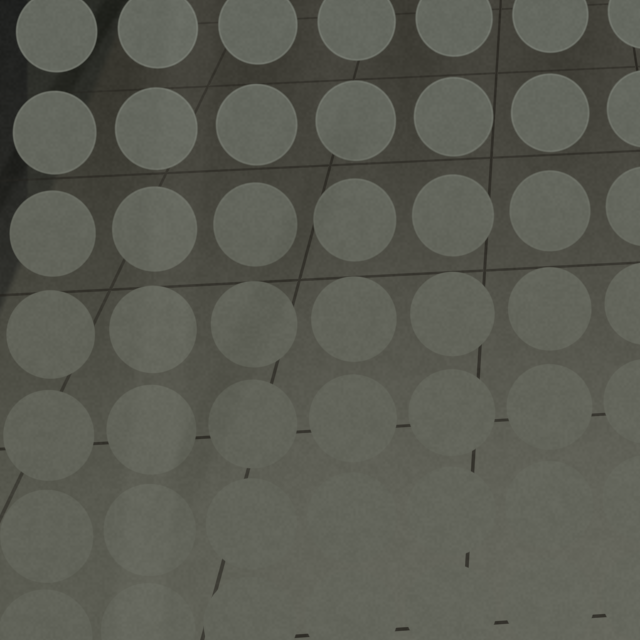
This pattern is drawn by a three.js fragment shader. Its source:

```glsl
// Rows of pale frosted dots on dim glass, over slanting tile joints that fade into haze.
varying vec2 vUv;

float hash(vec2 p) {
  vec3 q = fract(p.xyx * vec3(0.1031, 0.103, 0.0973));
  q += dot(q, q.yzx + 33.33);
  return fract((q.x + q.y) * q.z);
}

float noise(vec2 p) {
  vec2 i = floor(p), f = fract(p);
  f = f * f * (3.0 - 2.0 * f);
  return mix(mix(hash(i), hash(i + vec2(1.0, 0.0)), f.x),
             mix(hash(i + vec2(0.0, 1.0)), hash(i + 1.0), f.x), f.y);
}

float stripe(float d, float halfWidth, float soft) {
  return 1.0 - smoothstep(halfWidth - soft, halfWidth + soft, abs(d));
}

// Signed distance to the nearest dot of a grid in mild perspective.
float dotGrid(vec2 p) {
  float d = 1.0;
  for (int r = 0; r < 7; r++) {
    for (int c = 0; c < 7; c++) {
      float row = float(r), col = float(c);
      vec2 center = vec2(
        0.0885 + 0.1592 * col - 0.00098 * col * col - row * (0.0031 - 0.00055 * col),
        0.0495 + 0.1577 * row - col * (0.0053 + 0.0009 * row));
      d = min(d, length(p - center) - (0.0638 + 0.0018 * row - 0.0008 * col));
    }
  }
  return d;
}

// Tile joints: cross seams spread apart downwards, long seams fan out to the left.
float tileJoints(vec2 p) {
  float halfWidth = 0.0013 + 0.0014 * p.y;
  float joints = 0.0;
  for (int i = -1; i < 5; i++) {
    float k = float(i);
    float y = 0.15 + 0.385 * (pow(1.345, k) - 1.0) - (0.046 + 0.0013 * k * k) * p.x;
    float strength = mix(0.45, 0.85, p.y) * smoothstep(0.05, 0.4, p.x + p.y);
    joints = max(joints, strength * stripe(p.y - y, halfWidth, 0.0014));
  }
  for (int i = -1; i < 3; i++) {
    float k = float(i), slope = 0.06 + 0.21 * k;
    float d = (p.x - 0.7826 + 0.1966 * k + slope * p.y) / sqrt(1.0 + slope * slope);
    joints = max(joints, (0.75 - 0.12 * k) * stripe(d, halfWidth + 0.0004, 0.0014));
  }
  return joints;
}

void main() {
  vec2 p = vec2(vUv.x, 1.0 - vUv.y); // y runs down from the top edge
  float haze = smoothstep(0.0, 0.95, p.y);

  // Floor behind the glass
  vec3 base = mix(vec3(0.255, 0.25, 0.22), vec3(0.385, 0.39, 0.35), haze);
  base -= 0.035 * (1.0 - smoothstep(0.0, 0.6, p.x));
  base -= 0.018 * cos(27.0 * (p.x - 0.64)) * (1.0 - smoothstep(0.0, 0.45, p.y));

  // Unlit corner with a darker edge strip and a slanted beam
  float corner = 1.0 - smoothstep(-0.008, 0.008, p.x - 0.206 + 0.424 * p.y);
  vec3 dark = mix(vec3(0.115, 0.12, 0.115), vec3(0.165, 0.172, 0.152),
                  smoothstep(0.04, 0.046, p.x));
  dark -= 0.05 * stripe(p.x - 0.18 + 0.6 * p.y, 0.018, 0.008);
  base = mix(base, dark, corner * (0.95 - 0.9 * p.y));

  base = mix(base, vec3(0.145, 0.135, 0.115), tileJoints(p));

  // Frosted dots with a faint bright rim near the top
  float d = dotGrid(p);
  vec3 frost = mix(vec3(0.395, 0.41, 0.375), vec3(0.38, 0.388, 0.348),
                   smoothstep(0.0, 0.6, p.y));
  frost += 0.05 * stripe(d + 0.002, 0.001, 0.0015) * (1.0 - smoothstep(0.1, 0.5, p.y));
  vec3 color = mix(base, frost, 1.0 - smoothstep(-0.0015, 0.0015, d));

  // Reflections across the glass
  color += 0.016 * stripe(p.x - 0.305 + 0.09 * p.y, 0.038, 0.012);
  color -= 0.016 * stripe(p.x - 0.64 + 0.47 * p.y, 0.03, 0.012)
         * smoothstep(0.1, 0.3, p.y) * (1.0 - smoothstep(0.7, 0.9, p.y));
  color += 0.015 * p.x * p.y;

  // Mottling and fine grain
  color += 0.012 * (noise(p * 60.0) - 0.5) + 0.022 * (noise(p * 260.0) - 0.5);
  gl_FragColor = vec4(color, 1.0);
}
```
